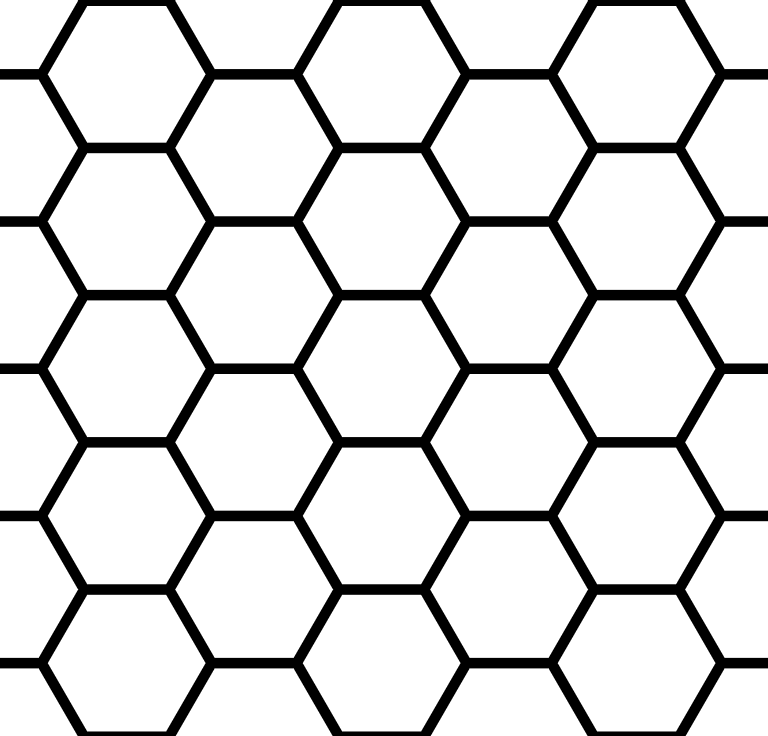
Reproduce this pattern procedurally as a Shadertoy shader.

```glsl
// Honeycomb: black outlines of regular flat-topped hexagons on white.
// Two interleaved rectangular lattices give the nearest cell centre;
// the distance to that cell's border draws a line of even width.

const float ROWS = 5.0;                      // cells down the canvas
const float LINE_WIDTH = 0.0143;             // in canvas heights
const vec2 CENTRE = vec2(-0.0032, -0.0010);  // middle cell, from canvas centre
const vec3 PAPER = vec3(1.0);
const vec3 INK = vec3(0.0);

const float SQRT3 = 1.7320508;
const vec2 LATTICE = vec2(SQRT3, 1.0);       // spacing for cells of height one

// Offset from the nearest hexagon centre.
vec2 hexLocal(vec2 p) {
    vec2 a = mod(p + 0.5 * LATTICE, LATTICE) - 0.5 * LATTICE;
    vec2 b = mod(p, LATTICE) - 0.5 * LATTICE;
    return dot(a, a) < dot(b, b) ? a : b;
}

// Distance inward from the border of a hexagon of height one.
float hexBorder(vec2 q) {
    q = abs(q);
    return 0.5 - max(q.y, dot(q, vec2(0.5 * SQRT3, 0.5)));
}

void mainImage(out vec4 fragColor, in vec2 fragCoord) {
    // Coordinates in canvas heights around the middle cell
    vec2 p = (fragCoord - 0.5 * iResolution.xy) / iResolution.y - CENTRE;
    float pixel = 1.0 / iResolution.y;

    // Line coverage, smoothed over one pixel
    float border = hexBorder(hexLocal(p * ROWS)) / ROWS;
    float ink = clamp((0.5 * LINE_WIDTH - border) / pixel + 0.5, 0.0, 1.0);

    fragColor = vec4(mix(PAPER, INK, ink), 1.0);
}
```
